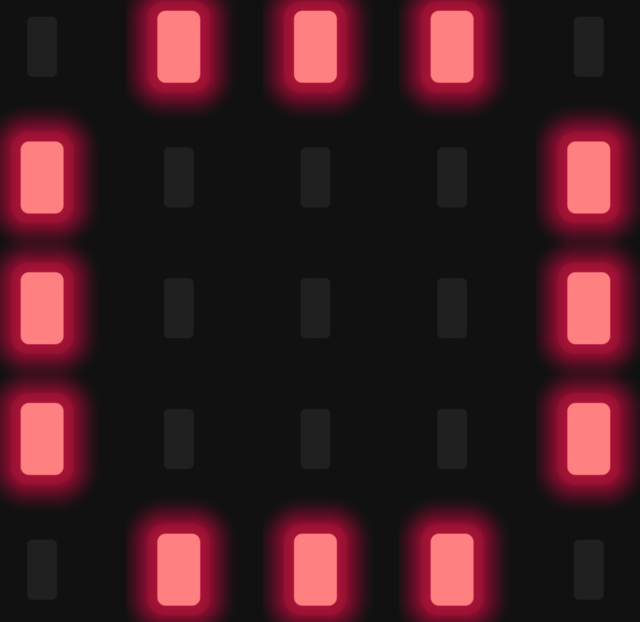
Write a Shadertoy shader that draws this pattern.

```glsl
float roundedBox(vec2 p, vec2 halfSize, float radius) {
    vec2 q = abs(p) - halfSize + radius;
    return length(max(q, 0.0)) + min(max(q.x, q.y), 0.0) - radius;
}

// Lamps on the border glow, except at the four corners
bool isLit(vec2 cell) {
    bool inside = all(greaterThanEqual(cell, vec2(0.0))) && all(lessThan(cell, vec2(5.0)));
    bool sideColumn = abs(cell.x - 2.0) > 1.5;
    bool endRow = abs(cell.y - 2.0) > 1.5;
    return inside && (sideColumn != endRow);
}

void mainImage(out vec4 fragColor, in vec2 fragCoord) {
    vec2 canvas = vec2(1.0, 498.0 / 512.0);
    vec2 p = fragCoord / iResolution.xy * canvas;
    float pixel = 1.0 / iResolution.x;

    vec2 pitch = vec2(0.21354, 0.20443);
    vec2 firstLamp = vec2(0.0658, 0.0818);
    vec2 grid = (p - firstLamp) / pitch;

    // Each column starts left of its lamps and clips their faint halo there
    vec2 cell = vec2(floor(grid.x + 0.387), floor(grid.y + 0.5));

    vec3 color = vec3(0.067);

    // Halos spill over from the rows above and below
    for (int j = -1; j <= 1; j++) {
        vec2 lamp = cell + vec2(0.0, float(j));
        if (!isLit(lamp)) continue;
        float d = roundedBox((grid - lamp) * pitch, vec2(0.0335, 0.0563), 0.013);
        float halo = 1.0 - smoothstep(-0.013, 0.063, d);
        color = mix(color, vec3(0.75, 0.04, 0.24), halo);
        float ring = 1.0 - smoothstep(0.0145, 0.0165, d);
        color = mix(color, vec3(0.62, 0.10, 0.20), 0.45 * ring);
    }

    // Lamp bodies
    bool lit = isLit(cell);
    vec2 halfSize = lit ? vec2(0.0335, 0.0563) : vec2(0.0232, 0.0469);
    float body = roundedBox((grid - cell) * pitch, halfSize, lit ? 0.013 : 0.008);
    vec3 bodyColor = lit ? vec3(1.0, 0.5, 0.5) : vec3(0.127);
    color = mix(color, bodyColor, 1.0 - smoothstep(-pixel, pixel, body));

    fragColor = vec4(color, 1.0);
}
```
